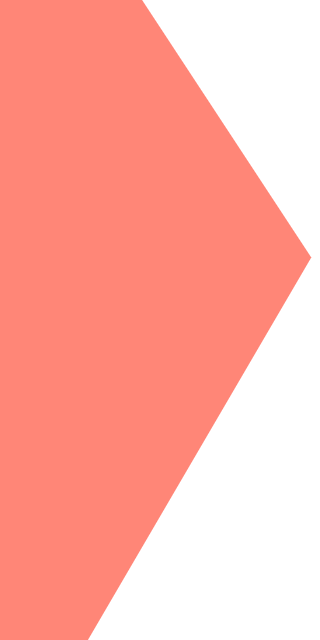
Write a WebGL 2 fragment shader that draws this background.

```glsl
#version 300 es
precision highp float;
// A flat coral arrowhead pointing right on a white ground.

uniform vec2 u_resolution;
out vec4 fragColor;

const vec3 CORAL = vec3(1.0, 0.525, 0.467);
const vec3 WHITE = vec3(1.0);

// Outline corners as fractions of the canvas, origin at the lower left
const vec2 TOP = vec2(0.444, 1.0);
const vec2 TIP = vec2(0.9727, 0.5977);
const vec2 BOTTOM = vec2(0.2747, 0.0);

// Signed distance to the line through a and b, positive on its right side
float lineDistance(vec2 p, vec2 a, vec2 b) {
    vec2 along = normalize(b - a);
    return dot(p - a, vec2(along.y, -along.x));
}

void main() {
    // Height is one unit, width follows the aspect ratio
    vec2 p = gl_FragCoord.xy / u_resolution.y;
    vec2 size = vec2(u_resolution.x / u_resolution.y, 1.0);

    // Arrowhead: the overlap of two half planes meeting at the tip
    float upper = -lineDistance(p, TOP * size, TIP * size);
    float lower = -lineDistance(p, TIP * size, BOTTOM * size);
    float outside = max(upper, lower);

    // Smooth the edge over one pixel
    float coverage = clamp(0.5 - outside * u_resolution.y, 0.0, 1.0);
    fragColor = vec4(mix(WHITE, CORAL, coverage), 1.0);
}
```
